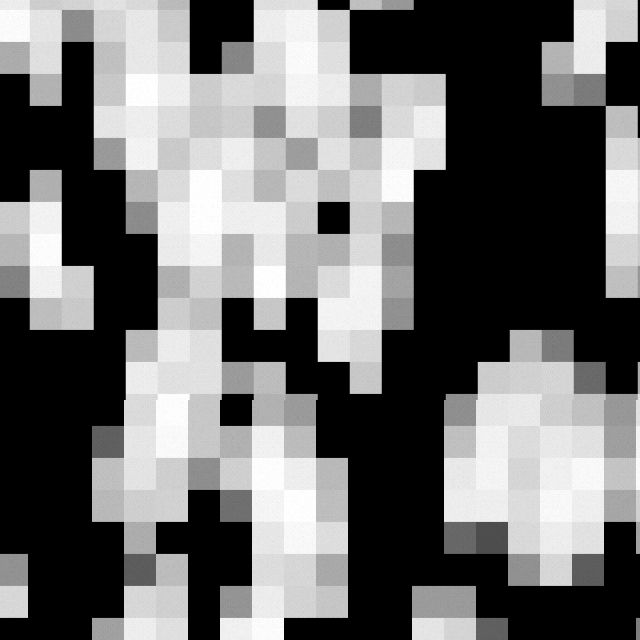
Write a Shadertoy shader that draws this texture.

```glsl
// Coarse grey mosaic: upright, leaning clumps of square tiles on black.

const float TILES = 20.0;                    // tiles across the canvas
const vec2  GRID_OFFSET = vec2(0.07, 0.31);  // lattice phase, in tiles
const vec2  CLUMP_SPACING = vec2(3.5, 8.0);  // clump pitch, in tiles
const vec2  SEED_SHIFT = vec2(37.0, 91.0);   // chooses the arrangement
const float COVERAGE = 0.175;                // squared clump radius
const float RAGGEDNESS = 0.10;               // per-tile irregularity
const float MAX_LEAN = 0.35;
const float TONE_CURVE = 0.22;
const float PEAK_TONE = 0.97;
const float TEAR_HEIGHT = 0.375;             // rows below slip sideways
const float TEAR_SHIFT = 0.055;              // in tiles
const float GRAIN_SCALE = 512.0;
const float GRAIN_AMOUNT = 0.022;

float hash(vec2 p) {
    vec3 q = fract(vec3(p.xyx) * 0.1031);
    q += dot(q, q.yzx + 33.33);
    return fract((q.x + q.y) * q.z);
}

// Squared distance to the nearest stretched, leaning feature point
float clumpDistance(vec2 tile) {
    vec2 p = (tile + SEED_SHIFT) / CLUMP_SPACING;
    vec2 home = floor(p);
    float nearest = 9.0;
    for (int y = -1; y <= 1; y++) {
        for (int x = -1; x <= 1; x++) {
            vec2 cell = home + vec2(x, y);
            vec2 point = cell + vec2(hash(cell), hash(cell + 17.3));
            vec2 d = p - point;
            float lean = MAX_LEAN * (2.0 * hash(cell + 41.7) - 1.0);
            d.x += lean * d.y * CLUMP_SPACING.y / CLUMP_SPACING.x;
            float size = mix(0.75, 1.25, hash(cell + 63.1));
            nearest = min(nearest, dot(d, d) / (size * size));
        }
    }
    return nearest;
}

// Flat grey of one tile: bright clump cores, greyer rims, hard drop to black
float tileTone(vec2 tile) {
    float rough = RAGGEDNESS * (hash(tile + 5.9) - 0.5);
    float depth = 1.0 - (clumpDistance(tile) + rough) / COVERAGE;
    return depth > 0.0 ? PEAK_TONE * pow(min(depth, 1.15), TONE_CURVE) : 0.0;
}

// Faint woven dither
float grain(vec2 uv) {
    vec2 g = floor(uv * GRAIN_SCALE);
    float weave = mod(g.x + g.y, 2.0) - 0.5;
    return GRAIN_AMOUNT * (weave + hash(g) - 0.5);
}

void mainImage(out vec4 fragColor, in vec2 fragCoord) {
    vec2 uv = fragCoord / iResolution.y;
    float pixel = TILES / iResolution.y;

    // Tile lattice with a slight horizontal tear
    vec2 p = uv * TILES + GRID_OFFSET;
    p.x += TEAR_SHIFT * (1.0 - step(TEAR_HEIGHT, uv.y));

    // Blend neighbouring tiles only across a pixel-wide seam
    vec2 tile = floor(p - 0.5);
    vec2 seam = clamp((fract(p - 0.5) - 0.5) / pixel + 0.5, 0.0, 1.0);
    float lower = mix(tileTone(tile), tileTone(tile + vec2(1, 0)), seam.x);
    float upper = mix(tileTone(tile + vec2(0, 1)), tileTone(tile + vec2(1, 1)), seam.x);
    float tone = mix(lower, upper, seam.y);

    tone += grain(uv) * smoothstep(0.1, 0.5, tone);
    fragColor = vec4(vec3(clamp(tone, 0.0, 1.0)), 1.0);
}
```
